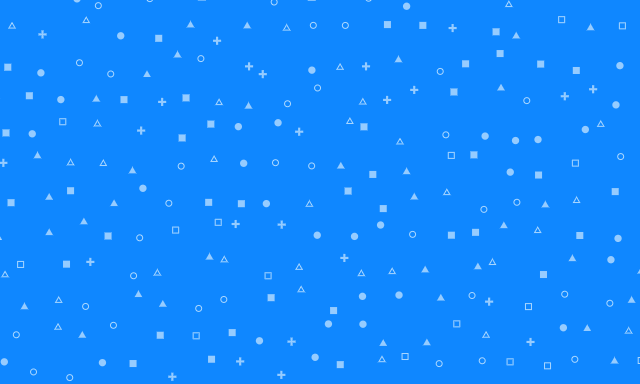
A WebGL 2 fragment shader for this pattern:

```glsl
#version 300 es
precision highp float;

uniform vec2 u_resolution;
out vec4 fragColor;

float hash(vec2 p) {
    return fract(sin(dot(p, vec2(127.1, 311.7))) * 43758.5453);
}

float circle(vec2 p, float radius) {
    return length(p) - radius;
}

float box(vec2 p, vec2 halfSize) {
    vec2 q = abs(p) - halfSize;
    return length(max(q, 0.0)) + min(max(q.x, q.y), 0.0);
}

float triangle(vec2 p, float inradius) {
    return max(abs(p.x) * 0.866 + p.y * 0.5, -p.y) - inradius;
}

float plus(vec2 p) {
    return min(box(p, vec2(0.112, 0.024)), box(p, vec2(0.024, 0.112))) - 0.008;
}

float outline(float d) {
    return abs(d) - 0.0145;
}

// Seven kinds of confetti: three solid, three hollow, one plus
float confetti(vec2 p, float pick) {
    if (pick < 0.15) return circle(p, 0.108);
    if (pick < 0.31) return outline(circle(p, 0.088));
    if (pick < 0.45) return box(p, vec2(0.104));
    if (pick < 0.57) return outline(box(p, vec2(0.089)));
    if (pick < 0.72) return triangle(p, 0.066);
    if (pick < 0.88) return outline(triangle(p, 0.053));
    return plus(p);
}

void main() {
    float rows = 11.4;
    float pixel = rows / u_resolution.y;
    vec2 p = gl_FragCoord.xy * pixel;

    // Slide each row sideways, then jitter one shape inside every cell
    p.x += hash(vec2(floor(p.y), 7.3));
    vec2 cell = floor(p);
    vec2 jitter = vec2(hash(cell + 13.7), hash(cell + 41.2)) - 0.5;
    vec2 local = fract(p) - 0.5 - jitter * 0.64;

    float pick = hash(cell + 5.9);
    float coverage = clamp(0.5 - confetti(local, pick) / pixel, 0.0, 1.0);

    // Hollow shapes are drawn a little paler than solid ones
    bool hollow = (pick >= 0.15 && pick < 0.31) || (pick >= 0.45 && pick < 0.57)
        || (pick >= 0.72 && pick < 0.88);
    vec3 background = vec3(0.06, 0.53, 1.0);
    vec3 ink = hollow ? vec3(0.68, 0.85, 1.0) : vec3(0.59, 0.80, 1.0);
    fragColor = vec4(mix(background, ink, coverage), 1.0);
}
```
